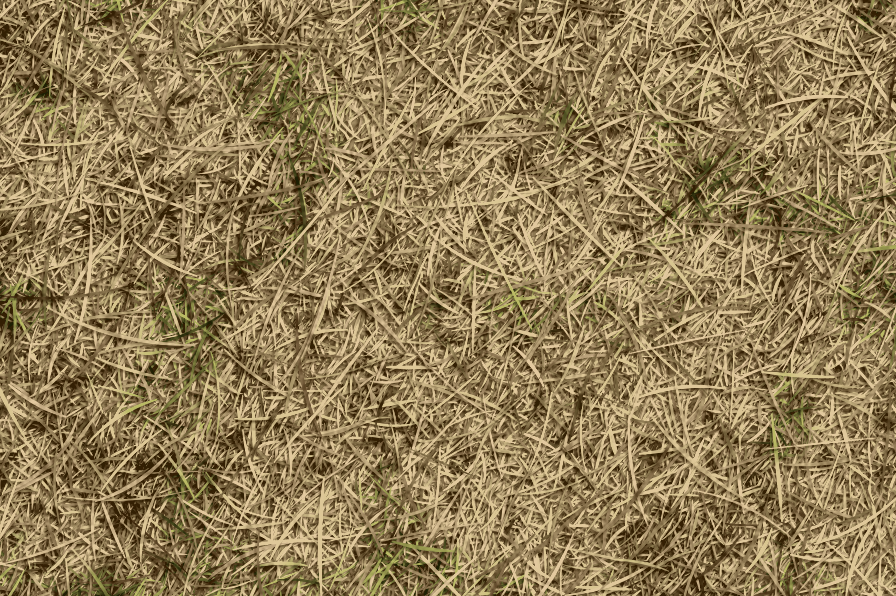
Reproduce this texture procedurally as a Shadertoy shader.

```glsl
const int   LAYERS        = 21;
const float FINE_CELL     = 0.027;
const float LONG_CELL     = 0.15;
const float BLADE_WIDTH   = 0.0017;
const float SHADOW        = 0.32;
const vec2  SHADOW_OFFSET = vec2(-0.0028, -0.0036);
const float LEAN          = 1.0;
const float GRAIN         = 0.26;
const float MEAN_TONE     = 0.66;
const float CONTRAST      = 1.2;
const float PI            = 3.14159;
const vec3  STRAW_DARK    = vec3(0.21, 0.12, 0.01);
const vec3  STRAW_LIGHT   = vec3(0.84, 0.74, 0.58);
const vec3  GREEN_DARK    = vec3(0.10, 0.12, 0.01);
const vec3  GREEN_LIGHT   = vec3(0.66, 0.68, 0.33);

vec4 hash4(vec3 p) {
    vec4 q = fract(p.xyzx * vec4(0.1031, 0.1030, 0.0973, 0.1099));
    q += dot(q, q.wzxy + 33.33);
    return fract((q.xxyz + q.yzzw) * q.zywx);
}

float noise(vec2 p, float seed) {
    vec2 i = floor(p), f = fract(p);
    f = f * f * (3.0 - 2.0 * f);
    float a = hash4(vec3(i, seed)).x;
    float b = hash4(vec3(i + vec2(1, 0), seed)).x;
    float c = hash4(vec3(i + vec2(0, 1), seed)).x;
    float d = hash4(vec3(i + vec2(1, 1), seed)).x;
    return mix(mix(a, b, f.x), mix(c, d, f.x), f.y);
}

float fbm(vec2 p, float seed) {
    return 0.55 * noise(p, seed) + 0.28 * noise(p * 2.1 + 7.0, seed)
         + 0.17 * noise(p * 4.7 + 3.0, seed);
}

mat2 rotation(float a) {
    float c = cos(a), s = sin(a);
    return mat2(c, s, -s, c);
}

// Lays one grid of curved blades over the ground; x is tone, y is greenness
vec2 layBlades(vec2 ground, vec2 uv, float layer, float cell, float meadow, float pixel) {
    float turn = layer * 2.4;
    vec2 q = rotation(turn) * uv / cell + layer * 17.3 + 60.0;
    float widthScale = BLADE_WIDTH * (1.0 + 2.5 * cell);

    for (int y = -1; y <= 1; y++)
    for (int x = -1; x <= 1; x++) {
        vec2 id = floor(q) + vec2(x, y);
        vec4 place = hash4(vec3(id, layer));
        vec4 look = hash4(vec3(id, layer + 50.0));

        float a = place.z * PI;
        float angle = a - 0.25 * sin(2.0 * (a - LEAN));
        vec2 p = rotation(-angle - turn) * (q - id - place.xy) * cell;
        float halfLength = cell * mix(0.3, 0.88, place.w);
        float along = p.x / halfLength;
        float across = p.y - (look.x - 0.5) * 0.3 * halfLength * (along * along - 0.3);
        float width = widthScale * mix(0.65, 1.5, look.y) * (1.0 - 0.6 * along * along);
        float ends = abs(p.x) - halfLength;

        // Shadow falls beside the blade, then the blade covers it
        float shift = dot(vec2(-sin(angle), cos(angle)), SHADOW_OFFSET);
        float shade = smoothstep(2.4 * width + pixel, 0.0, abs(across - shift))
                    * smoothstep(pixel, -pixel, ends);
        ground.x *= 1.0 - SHADOW * shade;

        float dist = max(abs(across) - width, ends);
        float cover = smoothstep(pixel, -pixel, dist);
        float tone = mix(0.26, 1.2, pow(look.z, 0.6));
        float green = 0.2 * look.w + step(0.72, look.w) * meadow;
        ground = mix(ground, vec2(tone - 0.15 * meadow, green), cover);
    }
    return ground;
}

void mainImage(out vec4 fragColor, in vec2 fragCoord) {
    vec2 uv = fragCoord / iResolution.y;
    float pixel = 0.6 / iResolution.y;

    // Broad patches: living grass, bare dark earth and small gaps
    float meadow = smoothstep(0.54, 0.78, fbm(uv * 6.0, 201.0));
    float earth = smoothstep(0.56, 0.78, fbm(uv * 4.5, 202.0));
    float gaps = smoothstep(0.6, 0.9, noise(uv * 42.0, 203.0));

    // Litter from fine stubble up to a few long stalks
    vec2 ground = vec2(0.5 + 0.3 * (noise(uv * 120.0, 204.0) - 0.5), 0.1);
    for (int i = 0; i < LAYERS; i++) {
        float rise = float(i) / float(LAYERS - 1);
        float cell = mix(FINE_CELL, LONG_CELL, pow(rise, 4.0));
        ground = layBlades(ground, uv, float(i), cell, meadow, pixel);
    }

    // Tone balance
    float tone = ground.x - 0.24 * earth - 0.22 * gaps;
    tone += GRAIN * (noise(uv * 190.0, 205.0) - 0.5);
    tone += 0.16 * (fbm(uv * 9.0, 206.0) - 0.5);
    tone = clamp(MEAN_TONE + CONTRAST * (tone - 0.6), 0.0, 1.08);

    vec3 straw = mix(STRAW_DARK, STRAW_LIGHT, tone);
    vec3 grass = mix(GREEN_DARK, GREEN_LIGHT, tone);
    fragColor = vec4(mix(straw, grass, clamp(ground.y, 0.0, 0.85)), 1.0);
}
```
